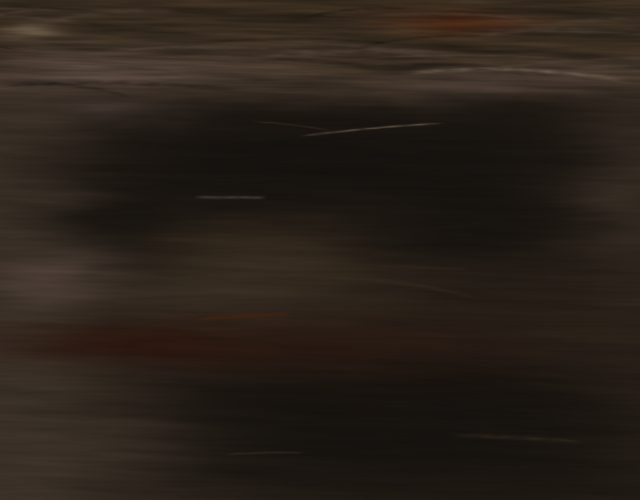
Give the GLSL for this background, as a Shadertoy shader.

```glsl
// A dark, brushed abstract ground: smoky brown bands around two black hollows.
// Soft elliptical glazes set the large tones, stretched gradient noise adds
// the bristle grain, and thin tapered strokes give the scratches and glints.

const vec3 BLACK = vec3(0.083, 0.068, 0.055);
const vec3 UMBER = vec3(0.150, 0.120, 0.090);
const vec3 OLIVE = vec3(0.215, 0.170, 0.120);
const vec3 TAUPE = vec3(0.235, 0.195, 0.160);
const vec3 MAUVE = vec3(0.325, 0.265, 0.235);
const vec3 CREAM = vec3(0.490, 0.420, 0.345);
const vec3 RUST  = vec3(0.290, 0.135, 0.060);
const vec3 WINE  = vec3(0.170, 0.075, 0.045);

float hash(float n) {
    return fract(sin(n * 91.17) * 4375.85);
}

vec2 gradient(vec2 cell) {
    float angle = 6.2832 * hash(dot(cell, vec2(1.37, 7.13)));
    return vec2(cos(angle), sin(angle));
}

// Gradient noise, roughly -0.7 to 0.7
float noise(vec2 p) {
    vec2 i = floor(p), f = fract(p);
    vec2 u = f * f * f * (f * (f * 6.0 - 15.0) + 10.0);
    vec2 e = vec2(0.0, 1.0);
    float low = mix(dot(gradient(i), f), dot(gradient(i + e.yx), f - e.yx), u.x);
    float high = mix(dot(gradient(i + e), f - e), dot(gradient(i + 1.0), f - 1.0), u.x);
    return mix(low, high, u.y);
}

float fbm(vec2 p) {
    float sum = 0.0, amp = 1.0;
    for (int i = 0; i < 4; i++) {
        sum += amp * noise(p);
        p = p * 2.03 + 17.3;
        amp *= 0.55;
    }
    return sum;
}

// Soft elliptical patch
float glaze(vec2 p, vec2 center, vec2 radius) {
    vec2 d = (p - center) / radius;
    return exp(-dot(d, d));
}

// Wide patch with a flatter core
float hollow(vec2 p, vec2 center, vec2 radius) {
    vec2 d = (p - center) / radius;
    d *= d;
    return exp(-dot(d, d));
}

// Tapered stroke from a to b, bowed upward by bend
float stroke(vec2 p, vec2 a, vec2 b, float bend, float width) {
    float t = (p.x - a.x) / (b.x - a.x);
    float s = clamp(t, 0.0, 1.0);
    float arch = 4.0 * s * (1.0 - s);
    float d = (p.y - mix(a.y, b.y, s) - bend * arch) / width;
    float broken = 0.65 + 0.6 * noise(p * vec2(45.0, 190.0));
    return exp(-d * d) * smoothstep(0.0, 0.6, arch) * broken;
}

void mainImage(out vec4 fragColor, in vec2 fragCoord) {
    vec2 uv = fragCoord / iResolution.xy;

    // Drag the large shapes sideways like wet paint
    vec2 p = uv + vec2(0.07, 0.025) * vec2(fbm(uv * vec2(2.0, 14.0)), fbm(uv * vec2(3.0, 9.0) + 5.0));
    float bristle = fbm(uv * vec2(3.5, 48.0) + vec2(0.0, 2.0 * uv.x));
    float fine = noise(uv * vec2(9.0, 150.0));
    float topBand = smoothstep(0.76, 0.88, p.y);

    // Large tones
    vec3 col = mix(UMBER, TAUPE, 0.75 * smoothstep(0.24, 0.0, p.x));
    col = mix(col, OLIVE, 0.85 * topBand);
    col = mix(col, TAUPE, 0.75 * glaze(p, vec2(0.08, 0.08), vec2(0.27, 0.24)));
    col = mix(col, BLACK, 0.95 * hollow(p, vec2(0.54, 0.675), vec2(0.40, 0.13)));
    col = mix(col, BLACK, 0.75 * glaze(p, vec2(0.20, 0.56), vec2(0.11, 0.10)));
    col = mix(col, BLACK, 0.80 * glaze(p, vec2(0.76, 0.53), vec2(0.20, 0.08)));
    col = mix(col, BLACK, 0.92 * hollow(p, vec2(0.61, 0.16), vec2(0.36, 0.13)));
    col = mix(col, BLACK, 0.50 * glaze(p, vec2(0.70, 0.02), vec2(0.35, 0.10)));

    // Smoky lights
    col = mix(col, OLIVE, 0.80 * glaze(p, vec2(0.39, 0.465), vec2(0.16, 0.085)));
    col = mix(col, TAUPE, 0.45 * glaze(p, vec2(0.30, 0.41), vec2(0.25, 0.06)));
    col = mix(col, MAUVE, 0.75 * glaze(p, vec2(0.08, 0.44), vec2(0.09, 0.05)));
    col = mix(col, MAUVE, 0.85 * glaze(p, vec2(0.18, 0.855), vec2(0.24, 0.045)));
    col = mix(col, MAUVE, 0.60 * glaze(p, vec2(0.19, 0.775), vec2(0.12, 0.025)));
    col = mix(col, MAUVE, 0.65 * glaze(p, vec2(0.78, 0.835), vec2(0.28, 0.035)));
    col = mix(col, TAUPE, 0.60 * glaze(p, vec2(0.99, 0.64), vec2(0.08, 0.20)));
    col = mix(col, CREAM, 0.50 * glaze(p, vec2(0.055, 0.93), vec2(0.05, 0.016)));

    // Red glazes
    col = mix(col, WINE, 0.75 * glaze(p, vec2(0.22, 0.315), vec2(0.24, 0.035)));
    col = mix(col, WINE, 0.30 * glaze(p, vec2(0.58, 0.31), vec2(0.30, 0.07)));
    col = mix(col, RUST, 0.65 * glaze(p, vec2(0.71, 0.952), vec2(0.11, 0.026)));

    // Bristle grain, strongest in the upper band
    col *= 1.0 + (0.13 + 0.24 * topBand) * bristle + (0.08 + 0.12 * topBand) * fine;

    // Scattered sweeps across the upper band
    for (float i = 0.0; i < 28.0; i++) {
        vec2 a = vec2(hash(i + 1.0) * 1.1 - 0.2, 0.80 + 0.2 * hash(i + 40.0));
        vec2 b = a + vec2(0.15 + 0.3 * hash(i + 80.0), 0.06 * hash(i + 120.0) - 0.03);
        vec3 tint = mix(BLACK, MAUVE, step(0.45, hash(i + 160.0)));
        col = mix(col, tint, 0.45 * stroke(uv, a, b, 0.012, 0.002 + 0.004 * hash(i + 200.0)));
    }

    // Distinct scratches and glints
    col = mix(col, CREAM, 0.70 * stroke(uv, vec2(0.62, 0.852), vec2(1.0, 0.832), 0.018, 0.005));
    col = mix(col, CREAM, 0.70 * stroke(uv, vec2(0.465, 0.727), vec2(0.70, 0.754), 0.003, 0.0022));
    col = mix(col, OLIVE, 0.70 * stroke(uv, vec2(0.39, 0.757), vec2(0.52, 0.738), 0.003, 0.002));
    col = mix(col, MAUVE, 0.90 * stroke(uv, vec2(0.30, 0.605), vec2(0.42, 0.605), 0.0, 0.003));
    col = mix(col, OLIVE, 0.60 * stroke(uv, vec2(0.48, 0.445), vec2(0.76, 0.400), 0.012, 0.004));
    col = mix(col, OLIVE, 0.45 * stroke(uv, vec2(0.52, 0.470), vec2(0.74, 0.460), 0.002, 0.003));
    col = mix(col, RUST, 0.85 * stroke(uv, vec2(0.30, 0.360), vec2(0.46, 0.372), 0.002, 0.004));
    col = mix(col, TAUPE, 0.70 * stroke(uv, vec2(0.35, 0.091), vec2(0.48, 0.094), 0.002, 0.002));
    col = mix(col, OLIVE, 0.65 * stroke(uv, vec2(0.70, 0.130), vec2(0.92, 0.115), 0.002, 0.004));

    fragColor = vec4(clamp(col, 0.0, 1.0), 1.0);
}
```
